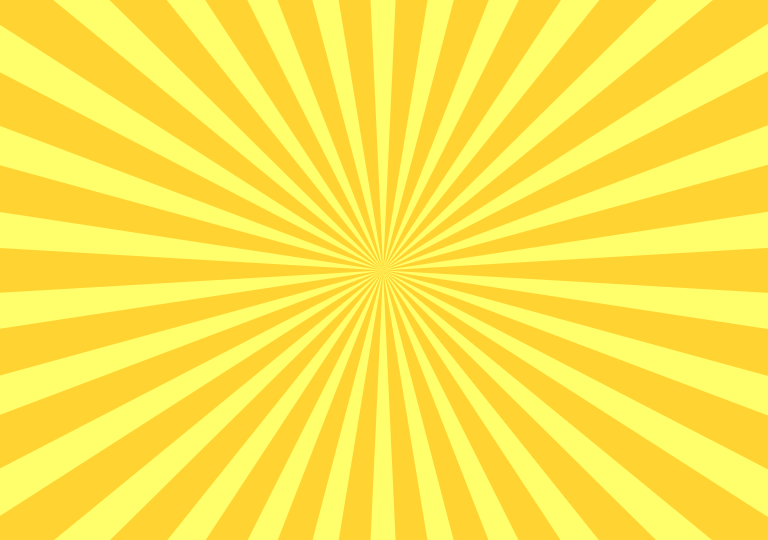
Give the GLSL for this background, as a Shadertoy shader.

```glsl
// Draws a sunburst of pale yellow rays on a golden yellow ground.

const vec3  GOLD       = vec3(1.0, 0.827, 0.196);
const vec3  PALE       = vec3(1.0, 1.0, 0.42);
const vec2  CENTRE     = vec2(0.4988, 0.4993); // fraction of the canvas
const float RAY_COUNT  = 30.0;
const float RAY_SHARE  = 0.443;                // pale part of each repeat
const float TAU        = 6.2831853;

// Running total of the pale part of a unit stripe pattern, from 0 to x
float paleTotal(float x) {
    return floor(x) * RAY_SHARE + min(fract(x), RAY_SHARE);
}

// Mean pale coverage over a window of the stripe pattern
float paleCoverage(float x, float window) {
    return (paleTotal(x + 0.5 * window) - paleTotal(x - 0.5 * window)) / window;
}

void mainImage(out vec4 fragColor, in vec2 fragCoord) {
    // Position from the hub, in canvas heights
    vec2 p = (fragCoord - CENTRE * iResolution.xy) / iResolution.y;
    float radius = max(length(p), 1e-4);

    // Ray phase: one ray is centred straight up
    float turn = atan(p.x, p.y) / TAU;
    float phase = turn * RAY_COUNT + 0.5 * RAY_SHARE;

    // One pixel measured in ray repeats; rays merge softly at the hub
    float pixelWidth = RAY_COUNT / (TAU * radius * iResolution.y);
    float pale = paleCoverage(phase, pixelWidth);

    fragColor = vec4(mix(GOLD, PALE, pale), 1.0);
}
```
